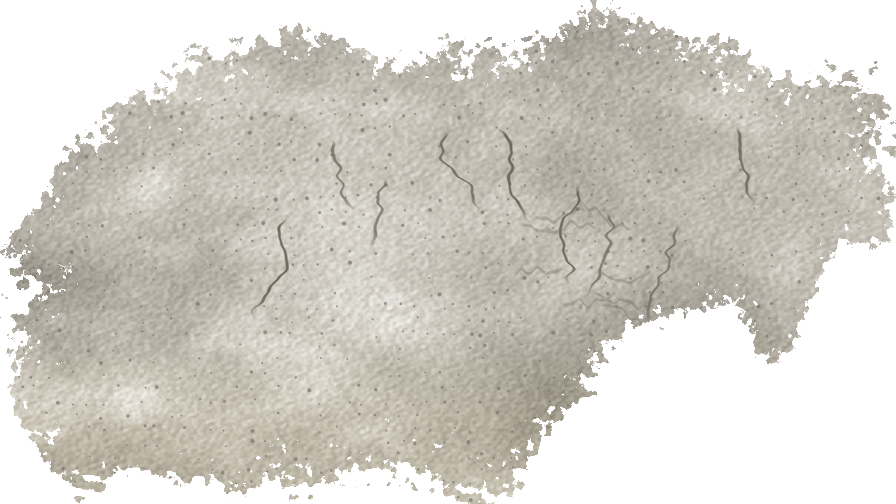
This texture is drawn by a WebGL 1 fragment shader. Its source:

```glsl
precision highp float;
// Weathered patch of cracked, pitted plaster with ragged edges on white.
uniform vec2 u_resolution;

const vec3 PAPER = vec3(1.0);
const vec3 WARM_SHIFT = vec3(0.0, 0.019, 0.064);
const vec3 CRACK_COLOR = vec3(0.40, 0.37, 0.32);
const vec3 PIT_COLOR = vec3(0.47, 0.45, 0.41);

float hash(vec2 p) {
  vec3 q = fract(p.xyx * 0.1031);
  q += dot(q, q.yzx + 33.33);
  return fract((q.x + q.y) * q.z);
}

float noise(vec2 p) {
  vec2 cell = floor(p);
  vec2 f = fract(p);
  f = f * f * (3.0 - 2.0 * f);
  float low = mix(hash(cell), hash(cell + vec2(1.0, 0.0)), f.x);
  float high = mix(hash(cell + vec2(0.0, 1.0)), hash(cell + 1.0), f.x);
  return mix(low, high, f.y);
}

// Layered noise centred on zero.
float fbm(vec2 p) {
  float sum = 0.0;
  float amp = 0.53;
  for (int i = 0; i < 4; i++) {
    sum += amp * (noise(p) - 0.5);
    p = mat2(0.8, 0.6, -0.6, 0.8) * p * 2.03 + 17.0;
    amp *= 0.5;
  }
  return sum;
}

float bump(float x, float center, float width) {
  float t = (x - center) / width;
  return exp(-t * t);
}

// Approximate depth inside the broad silhouette, negative outside.
float patchDepth(vec2 p) {
  float top = 0.91 - 0.45 * exp(-6.0 * p.x) - 0.055 * smoothstep(1.2, 1.5, p.x)
    + 0.10 * bump(p.x, 1.19, 0.10);
  float bottom = 0.03 + 0.35 * exp(-12.0 * p.x) + 0.31 * smoothstep(0.9, 1.3, p.x)
    + 0.18 * smoothstep(1.55, 1.67, p.x) - 0.05 * bump(p.x, 1.54, 0.05);
  float right = 1.72 + 0.12 * (0.85 - p.y);
  return min(min(top - p.y, p.y - bottom), min(p.x - 0.02, right - p.x));
}

// Porous coverage: speckled near the rim, streaked along the bottom.
float coverage(vec2 p, float depth, float px) {
  float ramp = 0.5 * (1.0 - exp(-15.0 * max(depth, -0.3)));
  vec2 along = vec2(p.x - 0.15 * p.y, p.y + 0.15 * p.x);
  float streak = noise(along * vec2(11.0, 65.0)) - 0.5;
  float field = ramp + fbm(p * 78.0) + 0.42 * streak * smoothstep(0.36, 0.12, p.y);
  return smoothstep(-13.0 * px, 13.0 * px, field);
}

// Thin wandering crack running down from its start point.
float crack(vec2 p, vec2 start, float len, float lean, float seed, float px) {
  float t = (start.y - p.y) / len;
  float wander = 0.06 * (noise(vec2(p.y * 13.0, seed)) - 0.5)
    + 0.016 * (noise(vec2(p.y * 60.0, seed + 5.0)) - 0.5);
  float dist = abs(p.x - start.x - lean * t - wander) * 0.8;
  float ends = smoothstep(0.0, 0.1, t) * smoothstep(1.0, 0.75, t);
  float width = 0.0012 + 0.0012 * noise(vec2(p.y * 40.0, seed + 9.0));
  return ends * (1.0 - smoothstep(width - 0.5 * px, width + px, dist));
}

float cracks(vec2 p, float px) {
  float ink = 0.0;
  for (int i = 0; i < 9; i++) {
    float k = float(i);
    float a = hash(vec2(k, 3.0));
    float b = hash(vec2(k, 8.0));
    vec2 start = vec2(0.53 + 0.11 * k + 0.05 * a, 0.54 + 0.22 * b);
    float strength = 0.45 + 0.5 * hash(vec2(k, 12.0));
    ink = max(ink, strength * crack(p, start, 0.12 + 0.12 * a, 0.12 * (b - 0.5), k * 7.0, px));
    // Faint sideways scratches on the right half.
    vec2 side = vec2(0.37 + 0.22 * b, -0.95 - 0.3 * a);
    vec2 turned = vec2(p.y, -p.x);
    ink = max(ink, 0.3 * crack(turned, side, 0.12, -0.03, k * 11.0 + 2.0, px));
  }
  return ink;
}

// Scattered dark pits, one at most in each cell.
float pits(vec2 p, float cellSize, float share, float px) {
  vec2 cell = floor(p / cellSize);
  vec2 spot = 0.25 + 0.5 * vec2(hash(cell + 4.0), hash(cell + 31.0));
  float radius = cellSize * mix(0.05, 0.14, pow(hash(cell + 57.0), 3.0));
  float dist = length(fract(p / cellSize) - spot) * cellSize;
  return step(hash(cell + 83.0), share) * (1.0 - smoothstep(radius - 0.5 * px, radius + px, dist));
}

vec3 plaster(vec2 p, float depth) {
  float cloud = fbm(p * vec2(2.8, 4.5) + 3.0);
  float bright = smoothstep(0.06, 0.24, fbm(p * vec2(4.0, 6.0) + 41.0));
  vec2 g = vec2(p.x + 0.35 * p.y, p.y - 0.35 * p.x) * vec2(95.0, 150.0);
  float relief = noise(g) - noise(g + vec2(0.5, -0.6));
  float grain = noise(p * 170.0) - 0.5;
  float tone = 0.695 + 0.075 * smoothstep(0.02, 0.27, depth) + 0.30 * cloud
    + 0.065 * bright + 0.08 * relief + 0.09 * grain;
  float warmth = mix(0.88, 1.35, smoothstep(0.45, 0.12, p.y));
  warmth *= 1.0 - 0.4 * smoothstep(0.78, 0.9, tone);
  return vec3(tone) - WARM_SHIFT * warmth;
}

void main() {
  float px = 1.0 / u_resolution.y;
  vec2 p = gl_FragCoord.xy * px;
  float depth = patchDepth(p) + 0.22 * fbm(p * 7.0 + 11.0);
  vec3 color = plaster(p, depth);
  color = mix(color, PIT_COLOR, 0.7 * pits(p, 0.027, 0.4, px));
  color = mix(color, CRACK_COLOR, cracks(p, px));
  gl_FragColor = vec4(mix(PAPER, color, coverage(p, depth, px)), 1.0);
}
```
